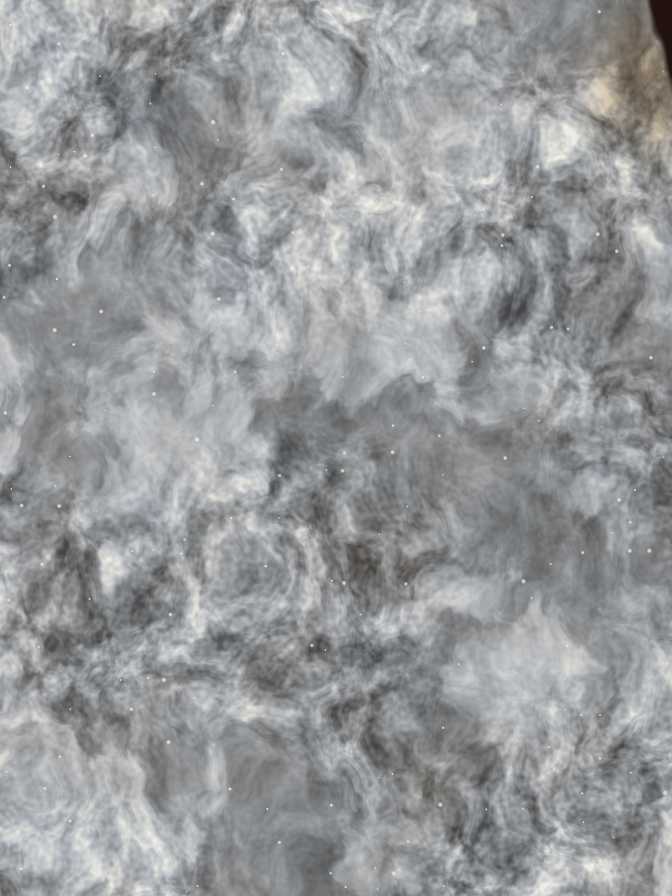
Give the GLSL for this texture, as a WebGL 2 fragment shader.

```glsl
#version 300 es
precision highp float;
// Weathered grey stone with a pale mineral crust, dark pits and tiny glints.

#define PATCH_SCALE 4.2
#define PATCH_EDGE 0.13
#define MOTTLE_SCALE 19.0
#define MEAN_TONE 0.605
#define CRUST_CONTRAST 0.17
#define CLOUD_CONTRAST 0.15
#define MOTTLE_CONTRAST 0.27
#define GRAIN_CONTRAST 0.10
#define VEIN_STRENGTH 0.38
#define GLINT_CELLS 42.0
#define GLINT_SHARE 0.07

uniform vec2 u_resolution;
out vec4 fragColor;

vec2 hash2(vec2 cell) {
    vec3 h = fract(cell.xyx * vec3(0.1031, 0.1030, 0.0973));
    h += dot(h, h.yzx + 33.33);
    return fract((h.xx + h.yz) * h.zy);
}

float cornerDot(vec2 cell, vec2 offset, vec2 f) {
    float angle = 6.2832 * hash2(cell + offset).x;
    return dot(vec2(cos(angle), sin(angle)), f - offset);
}

float gradientNoise(vec2 p) {
    vec2 cell = floor(p), f = fract(p);
    vec2 s = f * f * f * (f * (f * 6.0 - 15.0) + 10.0);
    vec2 e = vec2(0.0, 1.0);
    float low = mix(cornerDot(cell, e.xx, f), cornerDot(cell, e.yx, f), s.x);
    float high = mix(cornerDot(cell, e.xy, f), cornerDot(cell, e.yy, f), s.x);
    return mix(low, high, s.y);
}

float fbm(vec2 p, int octaves, float gain) {
    float sum = 0.0, amplitude = 1.0;
    mat2 turn = mat2(1.6, 1.2, -1.2, 1.6);
    for (int i = 0; i < octaves; i++) {
        sum += amplitude * gradientNoise(p);
        p = turn * p + 11.7;
        amplitude *= gain;
    }
    return sum;
}

// Pale band that wanders down from the top and narrows
float vein(vec2 p) {
    float centre = mix(0.2, 0.49, smoothstep(0.1, 1.1, p.y));
    float width = mix(0.06, 0.15, smoothstep(0.7, 1.3, p.y));
    float d = (p.x - centre) / width;
    return exp(-d * d);
}

// Scattered sparkling crystals
float glints(vec2 p) {
    vec2 grid = p * GLINT_CELLS, cell = floor(grid);
    vec2 position = 0.25 + 0.5 * hash2(cell + 71.0);
    vec2 chance = hash2(cell + 153.0);
    float radius = mix(0.07, 0.2, chance.y * chance.y);
    float d = length(fract(grid) - position);
    return step(chance.x, GLINT_SHARE) * smoothstep(radius, radius * 0.3, d);
}

void main() {
    vec2 p = gl_FragCoord.xy / u_resolution.x;
    vec2 fromCorner = p - vec2(1.0, u_resolution.y / u_resolution.x);

    // Warped, slightly upright coordinates
    vec2 warp = vec2(fbm(p * 5.0 + 3.1, 4, 0.5), fbm(p * 5.0 + 27.4, 4, 0.5));
    vec2 q = p * vec2(1.15, 0.9) + 0.055 * warp;

    // Crust patches with ragged edges
    float patches = fbm(q * PATCH_SCALE + 8.3, 6, 0.58);
    patches += VEIN_STRENGTH * (vein(p + 0.05 * warp) - 0.25);
    float crust = smoothstep(-PATCH_EDGE, PATCH_EDGE, patches);

    // Clouding, mottling and grain; some zones stay smooth
    float cloud = fbm(p * 2.7 + 41.0, 3, 0.5);
    float rough = smoothstep(-0.35, 0.3, gradientNoise(p * 3.3 + 19.0));
    float mottle = fbm(q * MOTTLE_SCALE + 5.0, 4, 0.62);
    float grain = gradientNoise(p * 105.0 + 2.0);

    float tone = MEAN_TONE + CRUST_CONTRAST * (crust - 0.5);
    tone += CLOUD_CONTRAST * cloud;
    tone += MOTTLE_CONTRAST * mottle * mix(0.55, 1.2, rough);
    tone += GRAIN_CONTRAST * grain * mix(0.4, 1.2, rough);
    tone = clamp(tone, 0.27, 0.93);

    // Cool middle tones, warm lights and shadows
    float cool = smoothstep(0.4, 0.58, tone) * smoothstep(0.86, 0.7, tone);
    float drift = 0.022 * gradientNoise(p * 7.0 + 63.0);
    vec3 colour = vec3(tone) + vec3(-1.0, 0.0, 1.0) * (0.011 * cool + drift);
    colour.b -= 0.02 * smoothstep(0.74, 0.86, tone);

    // Crystals
    colour = mix(colour, vec3(0.97, 0.94, 0.87), 0.75 * glints(p + 0.004 * warp));

    // Rusty stain and the dark gap beyond the stone's edge
    float stain = smoothstep(0.16, 0.02, length(fromCorner - vec2(-0.02, -0.13)) + 0.06 * warp.x);
    colour *= mix(vec3(1.0), vec3(0.82, 0.71, 0.58), 0.8 * stain);
    float gap = fromCorner.x + 0.04 + 0.3 * fromCorner.y + 0.02 * warp.y;
    colour = mix(colour, vec3(0.13, 0.07, 0.06), smoothstep(-0.005, 0.006, gap));

    fragColor = vec4(colour, 1.0);
}
```
